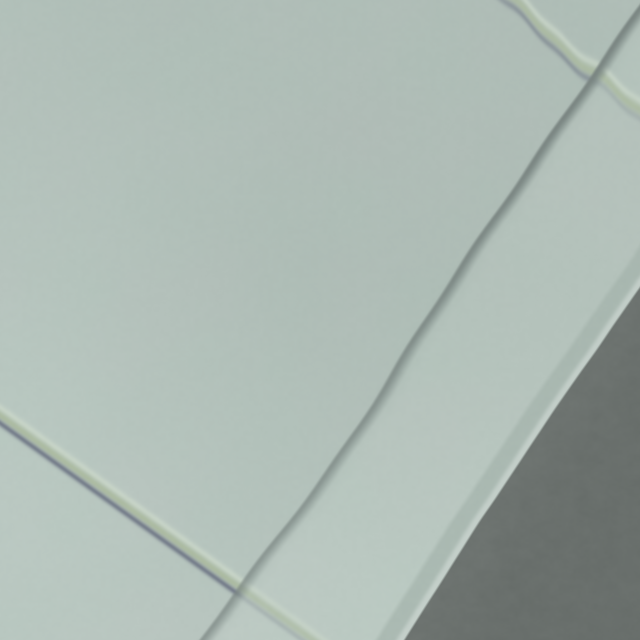
Give the GLSL for this texture, as a WebGL 1 fragment shader.

```glsl
precision highp float;
// Pale green sheet with a long diagonal crease, two raised folds crossing it,
// and a bevelled border against a dark grey ground. Each line is a signed
// distance to a slightly bent curve, shaded with soft bands; noise adds grain.
uniform vec2 u_resolution;

float hash(vec2 p) {
  return fract(sin(dot(p, vec2(127.1, 311.7))) * 4375.85);
}

float valueNoise(vec2 p) {
  vec2 cell = floor(p);
  vec2 f = fract(p);
  f = f * f * (3.0 - 2.0 * f);
  float low = mix(hash(cell), hash(cell + vec2(1.0, 0.0)), f.x);
  float high = mix(hash(cell + vec2(0.0, 1.0)), hash(cell + 1.0), f.x);
  return mix(low, high, f.y);
}

float fbm(vec2 p) {
  float sum = 0.0;
  float weight = 0.5;
  for (int i = 0; i < 4; i++) {
    sum += weight * (valueNoise(p) - 0.5);
    p = p * 2.03 + 7.1;
    weight *= 0.5;
  }
  return sum;
}

// Soft bell of a given centre and width.
float bell(float x, float centre, float width) {
  float t = (x - centre) / width;
  return exp(-t * t);
}

// Band with separately softened start and end.
float band(float d, float start, float end, float softStart, float softEnd) {
  return smoothstep(start - softStart, start + softStart, d)
       * (1.0 - smoothstep(end - softEnd, end + softEnd, d));
}

// Signed distances: positive to the right of steep lines, above shallow ones.
float creaseDistance(vec2 p) {
  float bend = 0.016 * bell(p.y, 0.30, 0.18) + 0.0015 * sin(p.y * 38.0);
  return (p.x - 0.316 - 0.694 * p.y - bend) * 0.82;
}

float borderDistance(vec2 p) {
  float bend = -0.007 * sin(clamp(p.y / 0.55, 0.0, 1.0) * 3.14159);
  bend += 0.002 * (valueNoise(vec2(p.y * 22.0, 3.0)) - 0.5);
  return (p.x - 0.632 - 0.668 * p.y - bend) * 0.83;
}

float lowerFoldDistance(vec2 p) {
  return (p.y - 0.351 + 0.718 * p.x) * 0.81;
}

float upperFoldDistance(vec2 p) {
  float bend = -0.010 * bell(p.x, 0.885, 0.04) + 0.003 * sin(p.x * 95.0);
  return (p.y - 1.0 + 0.88 * (p.x - 0.803) - bend) * 0.75;
}

vec3 sheetColor(vec2 p, float crease) {
  vec3 color = vec3(0.686, 0.741, 0.715);
  float leftGlow = (1.0 - smoothstep(0.0, 0.50, p.x)) * bell(p.y, 0.45, 0.50);
  float lowGlow = 1.0 - smoothstep(0.0, 0.60, p.y);
  color += 0.030 * leftGlow + 0.026 * lowGlow;
  color += vec3(0.020, 0.019, 0.018) * smoothstep(-0.002, 0.035, crease);
  color += vec3(0.007, -0.002, 0.003) * fbm(p * 9.0) * 2.0;
  return color + 0.010 * fbm(p * 5.0);
}

// Raised fold: highlight above, yellow-green body, cool shadow beneath.
vec3 shadeFold(vec3 color, float d, float width, float light, float shadow) {
  float t = d / width;
  color = mix(color, vec3(0.79, 0.84, 0.79), light * bell(t, 1.15, 0.65));
  color = mix(color, vec3(0.67, 0.73, 0.62), light * bell(t, 0.0, 0.75));
  return mix(color, vec3(0.43, 0.46, 0.52), shadow * bell(t, -1.15, 0.55));
}

void main() {
  vec2 p = gl_FragCoord.xy / u_resolution;
  float pixel = 1.0 / min(u_resolution.x, u_resolution.y);
  float crease = creaseDistance(p);
  float border = borderDistance(p);
  vec3 color = sheetColor(p, crease);

  // Folds, weaker once they pass the crease.
  float pastCrease = smoothstep(-0.006, 0.012, crease);
  float lowerShadow = mix(0.85, 0.22, pastCrease);
  color = shadeFold(color, lowerFoldDistance(p), 0.0085,
                    mix(0.85, 0.60, pastCrease), lowerShadow);
  float inUpper = smoothstep(0.74, 0.80, p.x);
  color = shadeFold(color, upperFoldDistance(p), 0.0090,
                    inUpper * 0.75, inUpper * mix(0.48, 0.18, pastCrease));

  // Crease: crisp left edge, fading to the right, darker toward the top.
  float depth = mix(0.60, 0.92, smoothstep(0.15, 0.85, p.y));
  float groove = band(crease, -0.004, 0.009, 0.003, 0.009);
  color = mix(color, vec3(0.49, 0.54, 0.525), depth * groove);
  color = mix(color, vec3(0.45, 0.48, 0.47),
              0.35 * depth * bell(crease, -0.001, 0.004));

  // Bevelled border with a thin bright rim.
  float bevel = band(border, -0.036, -0.008, 0.005, 0.006);
  color = mix(color, vec3(0.635, 0.695, 0.665), 0.65 * bevel);
  color = mix(color, vec3(0.78, 0.82, 0.80), 0.75 * bell(border, -0.004, 0.006));

  // Dark ground beyond the border.
  vec3 ground = vec3(0.412, 0.436, 0.423) + 0.022 * fbm(p * vec2(45.0, 60.0));
  ground += 0.015 * bell(border, 0.0, 0.06);
  color = mix(color, ground, smoothstep(-1.2 * pixel, 1.8 * pixel, border));

  color += 0.012 * fbm(p * 130.0);
  gl_FragColor = vec4(color, 1.0);
}
```
